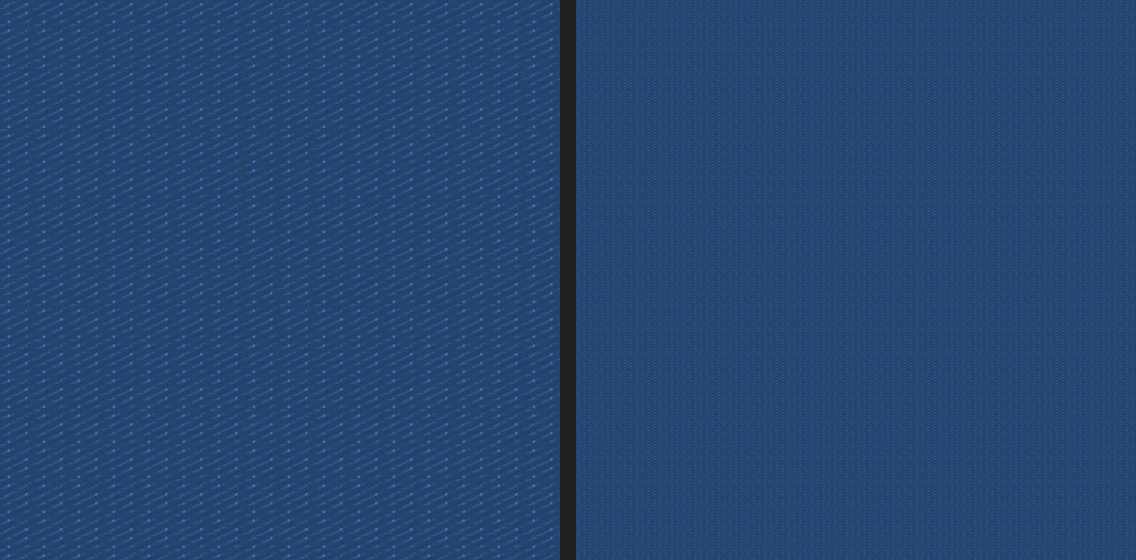
Left, the tile; right, the same tile 3 across and 3 down.
This texture is drawn by a Shadertoy shader. Its source:

```glsl
// Blue twill cloth: 16 by 16 equal tiles, each crossed by four fine ribs that climb
// half a tile per tile. Wrapped noise breaks the ribs into short glints, and tiny
// knots, 32 across and 64 down, alternate between bright and dim in half tiles.

float hash(vec2 p) {
    return fract(sin(dot(p, vec2(127.1, 311.7))) * 43758.5453);
}

// Value noise that wraps after a whole number of cells
float wrapNoise(vec2 p, vec2 period) {
    vec2 cell = floor(p), f = fract(p);
    f = f * f * (3.0 - 2.0 * f);
    vec2 a = mod(cell, period), b = mod(cell + 1.0, period);
    return mix(mix(hash(a), hash(vec2(b.x, a.y)), f.x),
               mix(hash(vec2(a.x, b.y)), hash(b), f.x), f.y);
}

// Soft round knot: 1 at the centre, 0 outside
float knot(vec2 offset, float radius, float pixel) {
    float soft = max(0.7 * pixel, 0.5);
    return 1.0 - smoothstep(radius - soft, radius + soft, length(offset));
}

void mainImage(out vec4 fragColor, in vec2 fragCoord) {
    vec2 uv = fragCoord / iResolution.xy;
    vec2 p = uv * 16.0;
    float pixel = 512.0 / iResolution.y;   // lengths below are 1/512 of the canvas

    // Rib phase: zero on the crest, -0.5 to 0.5 from one valley to the next
    vec2 fine = vec2(16.0), coarse = vec2(9.0, 13.0);
    float wobble = wrapNoise(p * coarse, coarse) - 0.5;
    float phase = fract(4.0 * p.y - 2.0 * p.x + 0.16 * wobble + 0.5) - 0.5;
    float grain = wrapNoise(p * fine, fine);
    float fibre = wrapNoise(p * coarse + 0.4, coarse);

    vec3 cloth = vec3(0.138, 0.268, 0.437);
    vec3 shade = vec3(0.135, 0.257, 0.408);
    vec3 sheen = vec3(0.142, 0.283, 0.472);
    vec3 glint = vec3(0.185, 0.335, 0.535);
    vec3 bright = vec3(0.26, 0.44, 0.69);

    // Shaded valley and lit shoulder of each rib
    float valley = smoothstep(0.22, 0.36, abs(phase));
    vec3 color = mix(cloth, shade, valley * smoothstep(0.3, 0.65, grain));
    float shoulder = smoothstep(0.32, 0.16, abs(phase + 0.06));
    color = mix(color, sheen, shoulder * smoothstep(0.48, 0.68, grain));

    // Broken glints on the crest
    float crest = smoothstep(0.2, 0.06, abs(phase));
    color = mix(color, glint, crest * smoothstep(0.42, 0.62, fibre));

    // Knots on the ribs, two columns and four rows per tile
    vec2 grid = fract(p * vec2(2.0, 4.0)) - 0.5;
    vec2 halfTile = mod(floor(p * 2.0), 2.0);
    float strength = halfTile.x == halfTile.y ? 0.95 : 0.4;
    color = mix(color, bright, strength * knot(grid * vec2(16.0, 8.0), 1.25, pixel));

    // Fine crossing threads, eight each way to a tile, and a faint fade over the cloth
    vec2 thread = sin(p * 50.26548);
    float fade = wrapNoise(uv * 8.0, vec2(8.0)) - 0.5;
    color *= 1.0 + 0.03 * thread.x * thread.y + 0.006 * fade;

    fragColor = vec4(color, 1.0);
}
```
